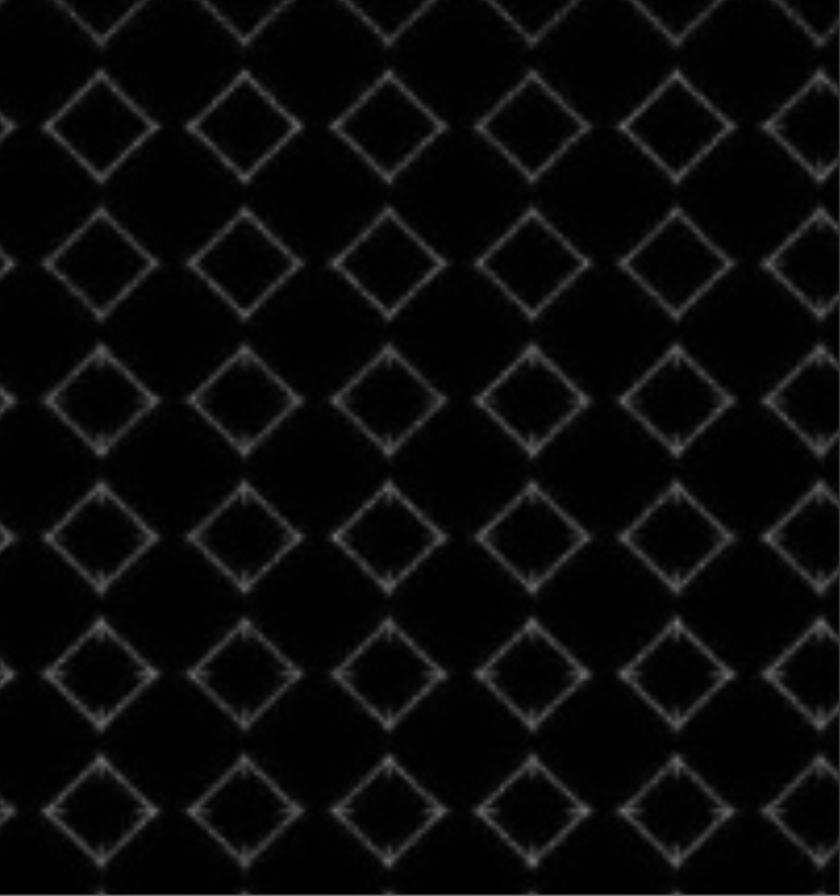
This pattern is drawn by a Shadertoy shader. Its source:

```glsl
const vec2 PERIOD = vec2(0.1606, 0.1528);
const vec2 FIRST_CENTER = vec2(0.1126, 0.0947);
const vec2 HALF_DIAGONAL = vec2(0.0598, 0.0580);
const float STROKE = 0.0042;
const float TICK_LENGTH = 0.027;
const float GRAIN_ROWS = 215.0;

float hash(vec2 p) {
    vec3 q = fract(p.xyx * 0.1031);
    q += dot(q, q.yzx + 33.33);
    return fract((q.x + q.y) * q.z);
}

float softLine(float dist, float width) {
    float t = dist / width;
    return exp(-t * t);
}

float diamondDistance(vec2 p, vec2 halfDiagonal) {
    vec2 q = abs(p) / halfDiagonal;
    return (q.x + q.y - 1.0) * halfDiagonal.x * halfDiagonal.y / length(halfDiagonal);
}

// Short stroke running inward from a corner
float cornerTick(float along, float across, float tip, float width) {
    float depth = tip - along;
    float fade = smoothstep(-0.004, 0.002, depth) * (1.0 - smoothstep(0.5 * TICK_LENGTH, TICK_LENGTH, depth));
    return softLine(across, width) * fade;
}

// Strength of horizontal and vertical ticks, fading out in the upper rows
vec2 tickStrength(vec2 cell) {
    float lowerRows = step(cell.y, 3.5);
    float lastColumn = step(4.5, cell.x) * step(cell.y, 5.5);
    float vertical = max(lowerRows, 0.8 * lastColumn);
    float horizontal = max(mix(0.5, 1.0, step(cell.y, 1.5)) * lowerRows, 0.7 * lastColumn);
    return vec2(horizontal, vertical) * mix(0.75, 1.0, hash(cell + 17.0));
}

float lattice(vec2 uv, float wear, float speck) {
    vec2 grid = (uv - FIRST_CENTER) / PERIOD;
    vec2 cell = floor(grid + 0.5);
    vec2 p = (grid - cell) * PERIOD;
    vec2 a = abs(p);

    // Worn outline
    float dist = diamondDistance(p, HALF_DIAGONAL);
    float outline = softLine(dist, STROKE) * mix(0.6, 1.1, wear);

    // Ticks, smeared in one row
    float smear = step(abs(cell.y - 3.0), 0.5) * step(cell.x, 1.5);
    float width = STROKE * mix(0.9, 1.5, smear);
    vec2 strength = tickStrength(cell);
    float ticks = max(strength.x * cornerTick(a.x, a.y, HALF_DIAGONAL.x, width),
                      strength.y * cornerTick(a.y, a.x, HALF_DIAGONAL.y, width));

    // Bright corners with a glow inside the ticked ones
    float sideDist = length(a - vec2(HALF_DIAGONAL.x, 0.0));
    float endDist = length(a - vec2(0.0, HALF_DIAGONAL.y));
    float corner = softLine(min(sideDist, endDist), 0.007);
    float glow = max(strength.x * softLine(sideDist, 0.017), strength.y * softLine(endDist, 0.017));
    glow *= 1.0 - smoothstep(-0.003, 0.003, dist);

    float gain = mix(0.9, 1.08, hash(cell + 5.0)) * mix(1.0, 0.85, step(5.5, cell.y));
    float ink = 0.245 * max(outline, 0.88 * ticks) + 0.11 * corner + 0.06 * glow;
    float haze = 0.085 * speck * speck * exp(-abs(dist) / 0.015);
    return ink * gain + haze;
}

// Lattice sampled on a coarse grid and blended between its points
float grainyLattice(vec2 uv, float rows) {
    vec2 g = uv * rows - 0.5;
    vec2 base = floor(g);
    vec2 f = g - base;
    float sum = 0.0;
    for (int i = 0; i < 4; i++) {
        vec2 corner = vec2(i & 1, i >> 1);
        vec2 weight = mix(1.0 - f, f, corner);
        vec2 id = base + corner;
        float value = lattice((id + 0.5) / rows, hash(id + 31.0), hash(id + 71.0));
        sum += value * weight.x * weight.y;
    }
    return sum;
}

float edgeBand(float dist, float width) {
    return 1.0 - smoothstep(0.5 * width, width, dist);
}

void mainImage(out vec4 fragColor, in vec2 fragCoord) {
    vec2 uv = fragCoord / iResolution.y;
    float aspect = iResolution.x / iResolution.y;
    float shade = 0.003 + grainyLattice(uv, GRAIN_ROWS);

    // Pale rim along the bottom and right
    shade = mix(shade, 0.42, edgeBand(uv.y, 0.0022));
    shade = mix(shade, 0.2, edgeBand(aspect - uv.x, 0.002));

    fragColor = vec4(vec3(shade), 1.0);
}
```
